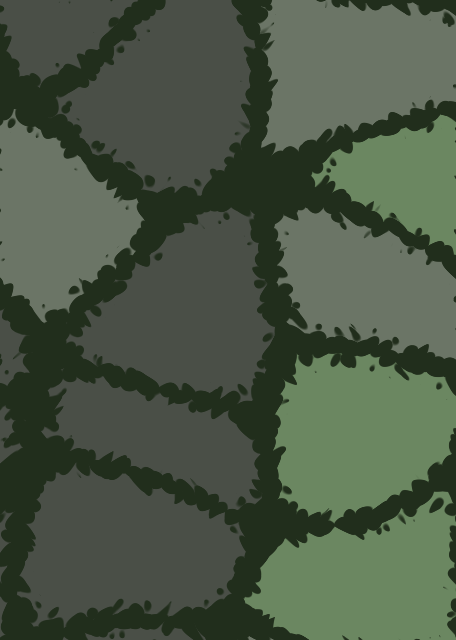
A Shadertoy shader for this pattern:

```glsl
// Woodland camouflage: large muted patches with ragged, spiky rims on dark green.

const vec3 DARK_GREEN = vec3(0.13, 0.18, 0.11);
const vec3 CHARCOAL   = vec3(0.29, 0.31, 0.28);
const vec3 SAGE       = vec3(0.42, 0.46, 0.40);
const vec3 LEAF       = vec3(0.42, 0.53, 0.38);

const vec2  PATCH_SIZE = vec2(0.39, 0.2);  // in canvas heights
const float HALF_GAP   = 0.016;            // half width of the dark channels
const float ROUNDING   = 0.018;            // softness of patch corners

vec2 hash22(vec2 p) {
    vec3 q = fract(p.xyx * vec3(0.1031, 0.1030, 0.0973));
    q += dot(q, q.yzx + 33.33);
    return fract((q.xx + q.yz) * q.zy);
}

// Distance to the nearest scattered point, in cells.
float cellular(vec2 p) {
    vec2 base = floor(p);
    float nearest = 8.0;
    for (int y = -1; y <= 1; y++)
    for (int x = -1; x <= 1; x++) {
        vec2 id = base + vec2(x, y);
        nearest = min(nearest, distance(p, id + hash22(id)));
    }
    return nearest;
}

vec2 patchCentre(vec2 id, vec2 size) {
    return (id + 0.5 + 0.55 * (hash22(id + 17.0) - 0.5)) * size;
}

// Returns the rounded distance to the patch border and the patch id.
vec3 patchField(vec2 p, vec2 size, float rounding) {
    vec2 base = floor(p / size), id = base, centre = vec2(0.0);
    float nearest = 8.0;
    for (int y = -2; y <= 2; y++)
    for (int x = -1; x <= 1; x++) {
        vec2 cell = base + vec2(x, y);
        vec2 c = patchCentre(cell, size);
        float d = distance(p, c);
        if (d < nearest) { nearest = d; id = cell; centre = c; }
    }
    // Smooth minimum over the bisectors to all neighbours.
    float sum = 0.0;
    for (int y = -2; y <= 2; y++)
    for (int x = -2; x <= 2; x++) {
        if (x == 0 && y == 0) continue;
        vec2 c = patchCentre(id + vec2(x, y), size);
        float d = dot(0.5 * (centre + c) - p, normalize(c - centre));
        sum += exp(-d / rounding);
    }
    return vec3(-rounding * log(sum), id);
}

// Charcoal dominates the left columns, leaf green the right ones.
vec3 patchColour(vec2 id) {
    float k = mod(id.x + id.y, 5.0);
    bool right = id.x > 0.5;
    if (k == 3.0 || (right && k == 0.0)) return SAGE;
    return right ? LEAF : CHARCOAL;
}

// Slow sines that bend the patches.
vec2 bend(vec2 p) {
    return p + vec2(0.02 * sin(11.0 * p.y + 1.0),
                    0.035 * sin(9.0 * p.x + 6.0 * p.y + 2.0));
}

// Curled cellular noise: cusps, round bites and stray islands.
float fringe(vec2 p, float frequency) {
    vec2 q = p * frequency;
    q += 0.35 * sin(1.7 * q.yx + vec2(0.0, 2.0));
    return cellular(q) - 0.45;
}

void mainImage(out vec4 fragColor, in vec2 fragCoord) {
    vec2 p = fragCoord / iResolution.y;
    float width = iResolution.x / iResolution.y;

    vec3 field = patchField(bend(p), PATCH_SIZE, ROUNDING);

    // Light nibbling along the canvas rim.
    float rim = min(min(p.x, width - p.x), min(p.y, 1.0 - p.y));
    float inside = min(field.x, rim + 0.025) - HALF_GAP;

    // Ragged edges at two scales.
    inside += 0.030 * fringe(p, 45.0) + 0.010 * fringe(p + 3.7, 19.0);

    float blur = 1.3 / iResolution.y;
    float cover = smoothstep(-blur, blur, inside);
    fragColor = vec4(mix(DARK_GREEN, patchColour(field.yz), cover), 1.0);
}
```
